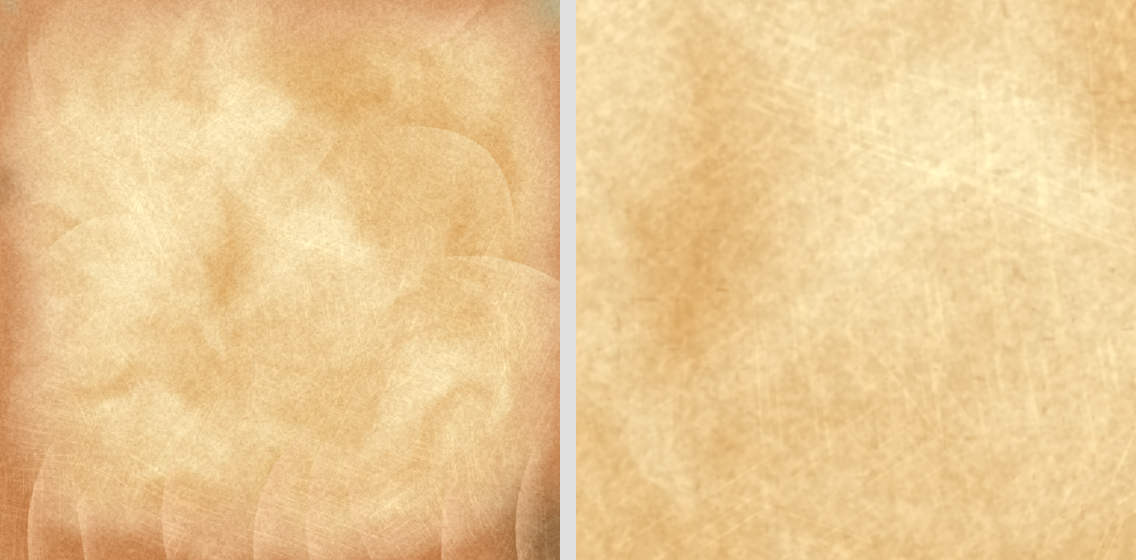
Left: the whole. Right: its middle third, enlarged.
Reproduce this background procedurally as a WebGL 2 fragment shader.

```glsl
#version 300 es
precision highp float;
// Aged parchment: cloudy cream and gold stains, rusty worn edges,
// translucent petals with one crisp side, then fine fibres and paper grain.
// Clouds are fractal value noise; petals are arched bands between two points.

uniform vec2 u_resolution;
out vec4 fragColor;

const vec3 CREAM = vec3(0.960, 0.870, 0.675);
const vec3 GOLD  = vec3(0.870, 0.675, 0.410);
const vec3 PEACH = vec3(0.885, 0.705, 0.525);
const vec3 RUST  = vec3(0.780, 0.515, 0.310);
const vec3 BROWN = vec3(0.540, 0.400, 0.250);
const vec3 MOSS  = vec3(0.740, 0.680, 0.520);
const vec3 BLUSH = vec3(0.960, 0.800, 0.630);
const vec3 VEIL  = vec3(0.970, 0.890, 0.705);

float hash(vec2 p) {
    vec3 q = fract(vec3(p.xyx) * 0.1031);
    q += dot(q, q.yzx + 33.33);
    return fract((q.x + q.y) * q.z);
}

float noise(vec2 p) {
    vec2 cell = floor(p), f = fract(p);
    f = f * f * (3.0 - 2.0 * f);
    float low = mix(hash(cell), hash(cell + vec2(1, 0)), f.x);
    float high = mix(hash(cell + vec2(0, 1)), hash(cell + vec2(1, 1)), f.x);
    return mix(low, high, f.y);
}

mat2 rotation(float angle) {
    float c = cos(angle), s = sin(angle);
    return mat2(c, s, -s, c);
}

float fbm(vec2 p) {
    float sum = 0.0, gain = 0.5;
    for (int i = 0; i < 6; i++) {
        sum += gain * noise(p);
        p = rotation(0.6) * p * 2.03 + 17.3;
        gain *= 0.5;
    }
    return sum;
}

// Soft blot around a centre
float blot(vec2 p, vec2 centre, vec2 radius) {
    vec2 q = (p - centre) / radius;
    return exp(-dot(q, q));
}

// Arched band from a to b: crisp on its left with a shadow beyond, fading right
float petal(vec2 p, vec2 a, vec2 b, float width, float bend) {
    float len = length(b - a);
    vec2 dir = (b - a) / len, q = p - a;
    float t = dot(q, dir) / len;
    float arch = 4.0 * t * (1.0 - t);
    float side = dot(q, vec2(-dir.y, dir.x)) - bend * arch;
    float crisp = width * arch - side, faded = width * arch + side;
    float fill = smoothstep(0.0, 0.004, crisp) * smoothstep(0.0, 1.8 * width, faded);
    float shadow = smoothstep(0.004, 0.0, crisp) * exp(min(crisp, 0.0) / 0.025);
    return fill * (0.7 + 0.4 * exp(-max(crisp, 0.0) / 0.007))
         - 0.3 * shadow * smoothstep(0.0, 0.7, arch);
}

// Hair-thin streaks of stretched noise in several directions
float fibres(vec2 p) {
    float sum = 0.0;
    for (int i = 0; i < 5; i++) {
        float k = float(i);
        vec2 q = rotation(0.35 + k * 0.55) * (p + 0.03 * noise(p * 6.0 + k));
        float streak = noise(q * vec2(17.0, 330.0) + k * 31.7);
        sum += smoothstep(0.6, 1.0, streak) * smoothstep(0.35, 0.9, noise(q * 8.0 + k * 7.1));
    }
    return sum;
}

// Closeness to the worn borders; corners add up above one
float wear(vec2 p) {
    vec2 near = exp(-p / vec2(0.075, 0.095));
    vec2 far = exp(-(1.0 - p) / vec2(0.065, 0.085));
    return near.x + near.y + 0.85 * far.x + 0.85 * far.y;
}

void main() {
    vec2 p = gl_FragCoord.xy / u_resolution;

    // Cloudy ground with wisps, paler above the middle
    vec2 warp = vec2(fbm(p * 4.0 + 3.1), fbm(p * 4.0 + 9.7)) - 0.5;
    float cloud = fbm(p * 5.0 + warp * 1.6 + 21.0);
    float wisp = fbm(p * 15.0 + warp * 5.0 + 70.0) - 0.5;
    float tone = 0.58 + 1.8 * (cloud - 0.5) + 0.75 * wisp;
    tone += 0.2 * blot(p, vec2(0.5, 0.7), vec2(0.45, 0.25));
    tone -= 0.35 * blot(p, vec2(0.41, 0.54), vec2(0.045, 0.07));
    tone -= 0.22 * blot(p, vec2(0.5, 0.08), vec2(0.6, 0.2));
    vec3 color = mix(GOLD, CREAM, clamp(tone, 0.0, 1.1));

    // Stained borders and corners
    float edge = wear(p + warp * 0.09) * (0.55 + 0.9 * fbm(p * 7.0 + 40.0)) - 0.25 * wisp;
    color = mix(color, PEACH, 0.85 * smoothstep(0.12, 0.65, edge));
    color = mix(color, RUST, 0.9 * smoothstep(0.45, 1.1, edge) * (1.0 - 0.4 * p.y));
    color = mix(color, BROWN, 0.85 * blot(p, vec2(1.0, 0.03), vec2(0.1)));
    color = mix(color, RUST, 0.55 * blot(p, vec2(0.02, 0.16), vec2(0.11)));
    color = mix(color, BROWN, 0.3 * blot(p, vec2(0.0, 0.67), vec2(0.04)));
    float moss = blot(p, vec2(0, 1), vec2(0.07)) + blot(p, vec2(1), vec2(0.06));
    color = mix(color, MOSS, moss * smoothstep(0.3, 0.6, cloud + 0.1));

    // Large pale petals
    float veil = 0.65 * petal(p, vec2(0.04, 0.50), vec2(0.38, 0.53), 0.055, 0.05);
    veil += 0.6 * petal(p, vec2(0.66, 0.77), vec2(0.915, 0.52), 0.07, 0.05);
    veil += 0.65 * petal(p, vec2(0.74, 0.53), vec2(1.04, 0.47), 0.02, 0.02);
    veil += 0.55 * petal(p, vec2(0.61, 0.77), vec2(0.44, 0.63), 0.04, -0.01);
    color = mix(color, VEIL, veil * (0.6 + 0.6 * cloud));
    float rosy = 0.45 * petal(p, vec2(0.88, 1.02), vec2(0.70, 0.90), 0.03, 0.0);
    rosy += 0.45 * petal(p, vec2(0.17, 0.65), vec2(0.05, 0.98), 0.022, 0.02);

    // Upright blades along the bottom
    for (int i = 0; i < 8; i++) {
        float k = float(i);
        float r = hash(vec2(k, 4.0)), s = hash(vec2(k, 9.0));
        vec2 root = vec2((k + 0.2 + 0.6 * r) / 8.0, -0.07);
        vec2 tip = root + vec2((s - 0.5) * 0.26, 0.23 + 0.13 * r);
        rosy += (0.35 + 0.3 * s) * petal(p, root, tip, 0.016 + 0.025 * s, (r - 0.5) * 0.07);
    }
    color = mix(color, BLUSH, clamp(rosy, -0.3, 0.8));

    // Fibres and grain
    color += 0.05 * fibres(p) * (1.1 - 0.7 * p.y) * vec3(0.8, 1.0, 0.9);
    float grain = 0.5 * noise(p * 190.0) + 0.5 * noise(rotation(0.5) * p * 370.0 + 5.0) - 0.5;
    color += grain * vec3(0.095, 0.115, 0.13);
    float speck = smoothstep(0.86, 0.97, noise(p * 170.0 + 60.0)) * noise(p * 8.0);
    color -= speck * vec3(0.04, 0.06, 0.07);
    fragColor = vec4(clamp(color, 0.0, 1.0), 1.0);
}
```
